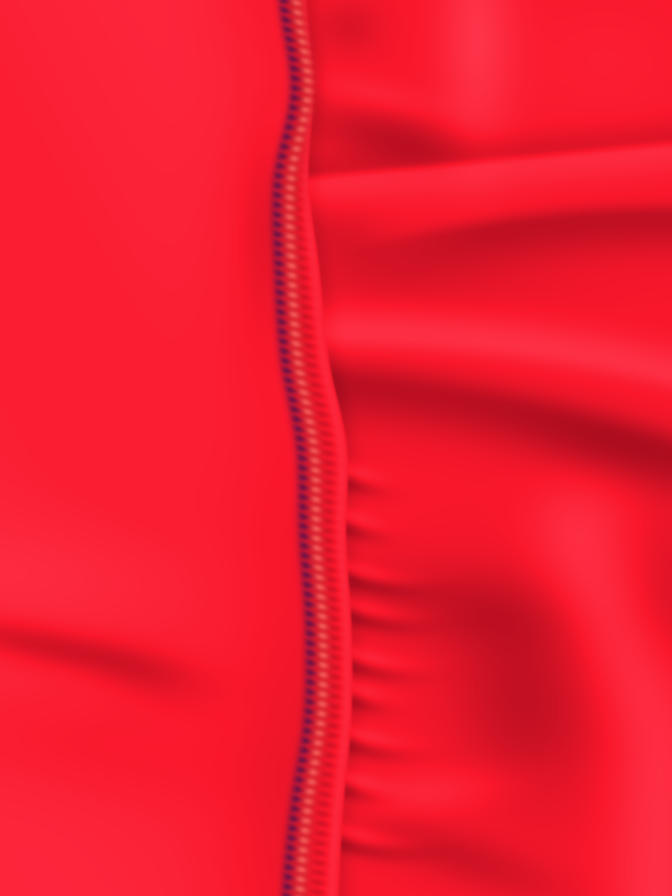
Write a WebGL 2 fragment shader that draws this texture.

```glsl
#version 300 es
precision highp float;
// Red stretch cloth with a stitched vertical seam, soft folds and small puckers.
uniform vec2 u_resolution;
out vec4 outColor;

const vec3 SHADE = vec3(0.70, 0.055, 0.125);
const vec3 CLOTH = vec3(0.98, 0.09, 0.17);
const vec3 SHEEN = vec3(1.0, 0.23, 0.32);
const vec3 PURPLE = vec3(0.40, 0.07, 0.27);
const vec3 THREAD = vec3(0.96, 0.36, 0.34);

// Left and right border of the seam, at even steps from bottom to top.
const vec2 SEAM[11] = vec2[11](
  vec2(.422, .503), vec2(.434, .510), vec2(.454, .522), vec2(.456, .522),
  vec2(.447, .514), vec2(.443, .515), vec2(.419, .488), vec2(.410, .474),
  vec2(.409, .458), vec2(.434, .465), vec2(.417, .455));

float hash(float n) { return fract(sin(n * 12.99) * 437.58); }

float bump(float d, float width) { return exp(-d * d / (width * width)); }

// Soft sheared ellipse.
float glow(vec2 p, vec2 center, vec2 radius, float slope) {
  vec2 d = p - center;
  d.y -= slope * d.x;
  d /= radius;
  return exp(-dot(d, d));
}

// Ridge with separate falloff above and below.
float ridge(float d, float above, float below) {
  return bump(d, d > 0.0 ? above : below);
}

// Cubic curve through the seam borders.
vec2 seamAt(float y) {
  float s = clamp(y, 0.0, 0.9999) * 10.0;
  int i = int(s);
  float t = fract(s);
  vec2 a = SEAM[max(i - 1, 0)], b = SEAM[i], c = SEAM[i + 1], d = SEAM[min(i + 2, 10)];
  return b + 0.5 * t * (c - a + t * (2.0 * a - 5.0 * b + 4.0 * c - d + t * (3.0 * (b - c) + d - a)));
}

float leftTone(vec2 p, float seamX) {
  float t = 0.28 + 0.12 * sin(p.x * 7.0 + p.y * 5.0 + 1.0);
  t += 0.25 * glow(p, vec2(.08, .36), vec2(.22, .06), -.1);
  t -= 0.85 * glow(p, vec2(.06, .281), vec2(.17, .022), -.15);
  t -= 0.40 * glow(p, vec2(.22, .245), vec2(.09, .03), -.2);
  t -= 0.25 * glow(p, vec2(.10, .17), vec2(.25, .06), -.1);
  t -= 0.30 * bump(p.x - seamX, 0.10);
  t -= 0.35 * glow(p, vec2(.39, .74), vec2(.035, .10), 0.0);
  return t;
}

// Small creases gathered along the right border of the seam.
float puckers(vec2 p, float fromSeam) {
  float t = 0.0;
  for (int i = 0; i < 9; i++) {
    float k = float(i);
    float y = 0.065 + 0.049 * k + 0.012 * (hash(k) - 0.5);
    float reach = 0.045 + 0.05 * hash(k + 3.0);
    float d = p.y - y + 0.25 * fromSeam - 1.2 * fromSeam * fromSeam;
    t += (0.55 * bump(d - 0.014, 0.010) - 0.75 * bump(d, 0.010)) * bump(fromSeam, reach);
  }
  return t;
}

float rightTone(vec2 p, float seamX) {
  float t = -0.02;
  // Upper cloth
  t += 0.75 * glow(p, vec2(.71, .96), vec2(.055, .13), 0.0);
  t += 0.18 * glow(p, vec2(.90, .93), vec2(.16, .09), 0.0);
  t -= 0.40 * glow(p, vec2(.52, .97), vec2(.05, .03), 0.0);
  t += 0.35 * glow(p, vec2(.56, .894), vec2(.10, .018), -.15);
  t -= 0.75 * glow(p, vec2(.58, .848), vec2(.12, .028), -.12);
  // Raised pleat: crisp top, shaded underside
  float pleat = p.y - (.803 + .07 * (p.x - .46));
  float under = p.y - (.758 - .2 * (1.0 - p.x) * (1.0 - p.x));
  t -= 0.40 * ridge(pleat - .006, .022, .006);
  t += 0.50 * ridge(pleat + .008, .006, .028);
  t -= 0.80 * ridge(under, .014, .04) * smoothstep(.46, .75, p.x);
  t -= 0.35 * glow(p, vec2(.51, .735), vec2(.07, .035), -.1);
  t -= 0.25 * glow(p, vec2(.62, .685), vec2(.22, .04), 0.0);
  // Middle fold
  float fold = p.y - (.629 - .17 * (p.x - .48) * (p.x - .48));
  t += 0.70 * ridge(fold, .03, .018);
  t -= 0.85 * ridge(fold + .055 + .06 * (p.x - .48), .024, .042);
  t -= 0.30 * glow(p, vec2(.92, .49), vec2(.14, .035), -.2);
  // Lower sweep of light around a broad hollow
  float arc = p.x - (.86 + .12 * smoothstep(.42, .15, p.y));
  t += 0.65 * bump(arc, .07) * smoothstep(.50, .40, p.y);
  t -= 0.55 * glow(p, vec2(.68, .325), vec2(.17, .045), -.1);
  t -= 0.75 * glow(p, vec2(.78, .22), vec2(.11, .11), -.2);
  t -= 0.35 * glow(p, vec2(1.0, .34), vec2(.06, .09), 0.0);
  t += 0.40 * glow(p, vec2(.64, .115), vec2(.13, .025), .1);
  t -= 0.55 * glow(p, vec2(.68, .045), vec2(.16, .03), -.25);
  t += puckers(p, p.x - seamX);
  return t - 0.35 * bump(p.x - seamX, .018);
}

vec3 clothColor(float tone) {
  vec3 c = mix(CLOTH, SHADE, clamp(-tone, 0.0, 1.1));
  return mix(c, SHEEN, clamp(tone, 0.0, 1.0));
}

// Seam band with ribbed overlock stitches, thread loops and a dark cord.
vec3 addSeam(vec3 c, vec2 p, vec2 border) {
  float x = p.x - border.x;
  float width = border.y - border.x;
  float row = p.y * 92.0 + x * 12.0;
  float beat = 0.5 + 0.5 * cos(6.2832 * row);
  float tone = 0.12 - 0.6 * bump(x - .62 * width, .012) * (0.3 + 0.7 * beat);
  tone += 0.3 * bump(x - .88 * width, .008);
  float inside = smoothstep(-.004, .004, x) * smoothstep(.004, -.004, x - width);
  c = mix(c, clothColor(tone), inside);
  c = mix(c, SHADE, 0.55 * bump(x - .022, .016));
  c = mix(c, THREAD, bump(x - .024, .0085) * (0.3 + 0.6 * beat));
  float cord = bump(x - .003 - .002 * beat, .0085);
  return mix(c, PURPLE, cord * (0.68 + 0.22 * sin(6.2832 * row + 1.5)));
}

void main() {
  vec2 p = gl_FragCoord.xy / u_resolution;
  vec2 border = seamAt(p.y);
  float side = smoothstep(-.004, .004, p.x - border.y);
  float tone = mix(leftTone(p, border.x), rightTone(p, border.y), side);
  outColor = vec4(addSeam(clothColor(tone), p, border), 1.0);
}
```
